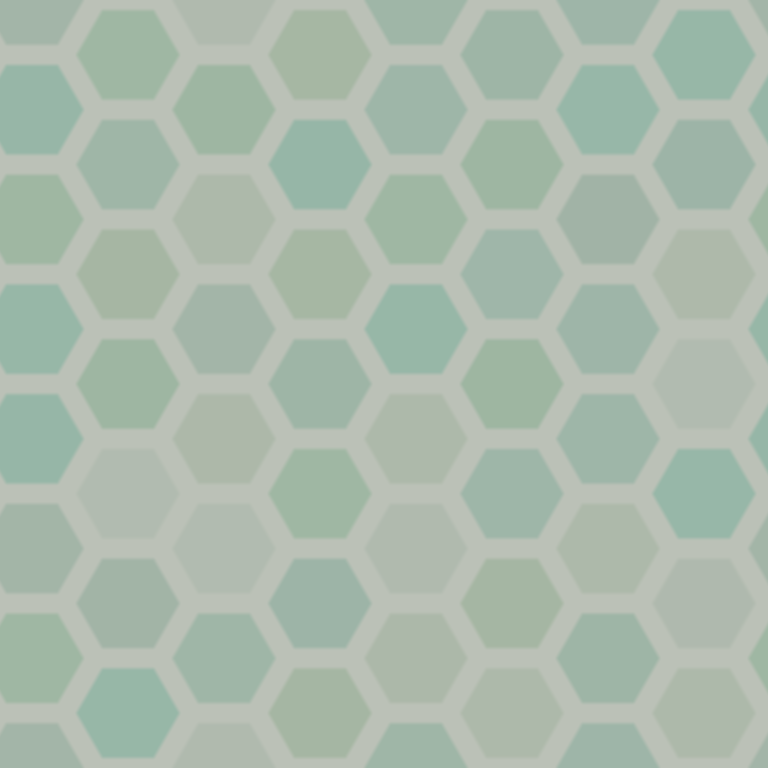
Reproduce this pattern procedurally as a Shadertoy shader.

```glsl
// Honeycomb of soft-edged, flat-topped sage and teal tiles in pale grout.
// Two interleaved rectangular lattices give the nearest tile centre; a hexagon
// distance function draws it and a hash of the wrapped cell picks its glaze.

const vec2  COUNT       = vec2(8.0, 7.0);       // columns, tiles per column
const vec2  ORIGIN      = vec2(1.0 / 24.0, 0.0); // centre of the first tile
const float APOTHEM     = 0.0582;               // tile centre to flat side
const float CORNER      = 0.004;                // corner rounding
const float SOFTNESS    = 0.0036;               // half width of the edge blend
const float TONE_JITTER = 0.008;                // brightness change per tile
const float SEED        = 3.7;

const vec3 GROUT = vec3(0.733, 0.757, 0.717);
const int GLAZE_COUNT = 8;
const vec3 GLAZES[GLAZE_COUNT] = vec3[GLAZE_COUNT](
    vec3(0.590, 0.715, 0.655),  // teal
    vec3(0.622, 0.716, 0.637),  // leaf green
    vec3(0.618, 0.710, 0.658),  // sea green
    vec3(0.622, 0.712, 0.653),  // sage
    vec3(0.647, 0.713, 0.637),  // olive
    vec3(0.637, 0.707, 0.655),  // grey green
    vec3(0.680, 0.726, 0.667),  // beige
    vec3(0.692, 0.731, 0.686)); // pale grey

float hash(vec2 p) {
    return fract(sin(dot(p, vec2(127.1, 311.7)) + SEED) * 43758.5453);
}

// Signed distance to a flat-topped regular hexagon
float hexagonDistance(vec2 p, float apothem) {
    const vec3 k = vec3(-0.866025, 0.5, 0.577350);
    p = abs(p);
    p -= 2.0 * min(dot(k.xy, p), 0.0) * k.xy;
    p -= vec2(clamp(p.x, -k.z * apothem, k.z * apothem), apothem);
    return length(p) * sign(p.y);
}

// Nearest point of the lattice that holds every second column
vec2 nearestCentre(vec2 p, vec2 offset) {
    const vec2 period = vec2(2.0, 1.0);
    return floor((p - offset) / period + 0.5) * period + offset;
}

vec3 glazeColour(vec2 cell) {
    int index = min(int(hash(cell) * float(GLAZE_COUNT)), GLAZE_COUNT - 1);
    float tone = (hash(cell + 17.3) - 0.5) * TONE_JITTER;
    return GLAZES[index] + tone;
}

void mainImage(out vec4 fragColor, in vec2 fragCoord) {
    vec2 uv = fragCoord / iResolution.xy;
    vec2 grid = (uv - ORIGIN) * COUNT;

    // Closest tile among the even and the half-shifted odd columns
    vec2 evenCentre = nearestCentre(grid, vec2(0.0));
    vec2 oddCentre = nearestCentre(grid, vec2(1.0, 0.5));
    vec2 toEven = (grid - evenCentre) / COUNT;
    vec2 toOdd = (grid - oddCentre) / COUNT;
    bool isEven = dot(toEven, toEven) < dot(toOdd, toOdd);
    vec2 local = isEven ? toEven : toOdd;
    vec2 centre = isEven ? evenCentre : oddCentre;

    // Wrapped cell keeps the glaze equal across opposite edges
    vec2 cell = mod(centre + 0.25, COUNT);

    // Rounded tile over grout
    float dist = hexagonDistance(local, APOTHEM - CORNER) - CORNER;
    float blend = max(SOFTNESS, 0.75 / iResolution.y);
    float tile = 1.0 - smoothstep(-blend, blend, dist);
    fragColor = vec4(mix(GROUT, glazeColour(cell), tile), 1.0);
}
```
